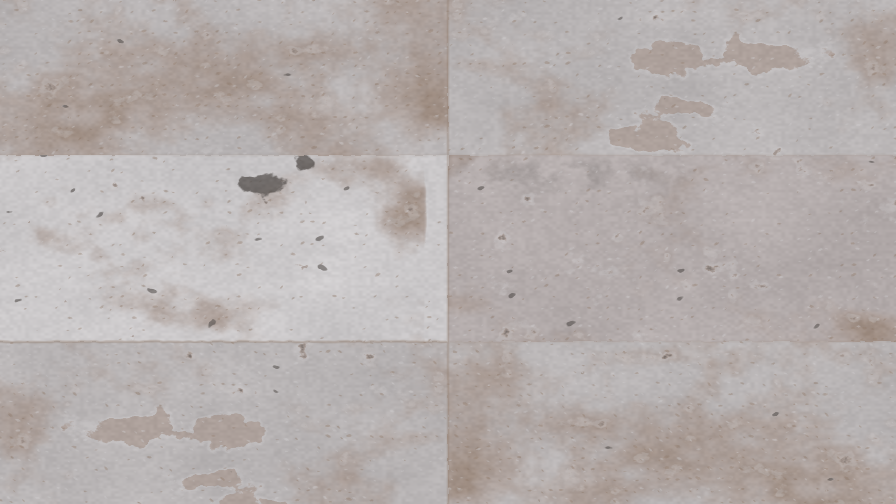
Reproduce this texture procedurally as a Shadertoy shader.

```glsl
// Weathered travertine cladding: two columns by three rows of slabs, hairline joints.
// The bottom row is the top row mirrored; each slab mixes clouded stains from
// fractal noise with hard-edged patches, scattered flecks and dark pits.

const float ASPECT = 16.0 / 9.0;
const vec2 SLAB = vec2(ASPECT * 0.5, 0.37);
const float FIRST_JOINT = 0.322;

const vec3 PALE = vec3(0.79, 0.78, 0.785);
const vec3 STONE = vec3(0.725, 0.71, 0.712);
const vec3 MAUVE = vec3(0.70, 0.67, 0.668);
const vec3 BEIGE = vec3(0.655, 0.595, 0.565);
const vec3 BROWN = vec3(0.56, 0.475, 0.41);
const vec3 PIT = vec3(0.36, 0.34, 0.33);

float hash(vec2 p) {
    return fract(sin(dot(p, vec2(127.1, 311.7))) * 43758.5);
}

float noise(vec2 p) {
    vec2 i = floor(p), f = fract(p);
    f = f * f * (3.0 - 2.0 * f);
    vec2 e = vec2(0.0, 1.0);
    return mix(mix(hash(i), hash(i + e.yx), f.x),
               mix(hash(i + e.xy), hash(i + e.yy), f.x), f.y);
}

float fbm(vec2 p) {
    float sum = 0.0, amp = 0.5;
    for (int i = 0; i < 5; i++) {
        sum += amp * noise(p);
        p = mat2(1.6, 1.2, -1.2, 1.6) * p + 7.3;
        amp *= 0.5;
    }
    return sum;
}

// Soft elliptical bump
float blob(vec2 p, vec2 centre, vec2 radius) {
    vec2 d = (p - centre) / radius;
    return exp(-dot(d, d));
}

// Randomly placed, tilted, ragged ovals; size is the grid spacing
float flecks(vec2 p, float size, float density, float seed, float px) {
    vec2 g = p / size, id = floor(g);
    float pick = hash(id + seed);
    vec2 jitter = vec2(hash(id + seed + 3.1), hash(id + seed + 5.7));
    vec2 d = fract(g) - mix(vec2(0.3), vec2(0.7), jitter);
    float a = (hash(id + seed + 9.2) - 0.3) * 1.2;
    d = mat2(cos(a), -sin(a), sin(a), cos(a)) * d;
    float r = mix(0.07, 0.22, jitter.x * jitter.y);
    float dist = length(d * vec2(0.8, 1.6)) + (noise(g * 9.0) - 0.5) * 0.08;
    float aa = px / size;
    return step(pick, density) * (1.0 - smoothstep(r - aa, r + aa, dist));
}

void mainImage(out vec4 fragColor, in vec2 fragCoord) {
    vec2 p = fragCoord / iResolution.xy * vec2(ASPECT, 1.0);
    float px = 1.0 / iResolution.y;

    // Slab lookup with slightly uneven edges
    vec2 grid = (p - vec2(0.0, FIRST_JOINT) + (noise(p * 80.0) - 0.5) * 0.003) / SLAB;
    vec2 slab = floor(grid);
    slab.x = clamp(slab.x, 0.0, 1.0);
    bool paleBottom = slab.x < 0.5 && p.y < FIRST_JOINT + 0.1;
    vec2 q = p;
    if (slab.y < 0.0) {
        q = vec2(ASPECT - p.x, p.y + 2.0 * SLAB.y);
        slab = vec2(1.0 - slab.x, 1.0);
    }
    bool middle = slab.y < 0.5, right = slab.x > 0.5;

    // Character of each kind of slab
    float cloud = fbm(q * vec2(4.5, 7.0) + slab * 17.0);
    float rough = fbm(q * vec2(22.0, 30.0) + 4.0);
    vec3 base = STONE;
    float stain = 0.0, patches = 0.0, pits = 0.0, smudge = 0.0, pitDensity = 0.03;
    if (middle && !right) {
        base = PALE;
        stain = 0.40 * blob(q, vec2(0.70, 0.65), vec2(0.17, 0.06))
              + 0.36 * blob(q, vec2(0.80, 0.56), vec2(0.06, 0.06))
              + 0.28 * blob(q, vec2(0.38, 0.37), vec2(0.14, 0.04))
              + 0.25 * blob(q, vec2(0.10, 0.52), vec2(0.06, 0.04)) - 0.20;
        stain -= smoothstep(0.84, 0.86, q.x);
        pits = blob(q, vec2(0.51, 0.637), vec2(0.06, 0.022))
             + blob(q, vec2(0.60, 0.675), vec2(0.028, 0.022));
        pitDensity = 0.16;
    } else if (middle) {
        base = MAUVE;
        stain = 0.35 * blob(q, vec2(1.75, 0.35), vec2(0.08, 0.04)) - 0.08;
        smudge = blob(q, vec2(1.12, 0.655), vec2(0.25, 0.035));
    } else if (right) {
        stain = 0.38 * blob(q, vec2(1.75, 0.91), vec2(0.10, 0.11))
              + 0.13 * blob(q, vec2(1.0, 0.85), vec2(0.25, 0.2)) - 0.12;
        patches = blob(q, vec2(1.33, 0.885), vec2(0.07, 0.04))
                + blob(q, vec2(1.51, 0.892), vec2(0.10, 0.028))
                + blob(q, vec2(1.365, 0.79), vec2(0.06, 0.018))
                + blob(q, vec2(1.29, 0.725), vec2(0.10, 0.035));
    } else {
        stain = 0.28 * blob(q, vec2(0.85, 0.79), vec2(0.08, 0.06))
              + 0.24 * blob(q, vec2(0.80, 0.99), vec2(0.12, 0.05))
              + 0.20 * blob(q, vec2(0.25, 0.75), vec2(0.35, 0.07)) - 0.01;
    }

    // Clouded ground, then stains from beige to brown
    vec3 color = base + (fbm(q * vec2(6.0, 9.0) + 31.0) - 0.48) * 0.09;
    float depth = cloud + stain + (rough - 0.48) * 0.45;
    color = mix(color, BEIGE, 0.75 * smoothstep(0.40, 0.74, depth));
    color = mix(color, BROWN, 0.55 * smoothstep(0.66, 0.98, depth));
    color = mix(color, PIT, 0.25 * smudge * smoothstep(0.4, 0.65, rough));

    // Hard-edged worn patches with pale rims
    float edge = patches + (rough - 0.48) * 1.7;
    color = mix(color, PALE, 0.35 * smoothstep(0.3, 0.46, edge));
    color = mix(color, BEIGE, 0.75 * smoothstep(0.5, 0.58, edge));

    // Flecks, pits and fine grain
    float ochre = flecks(q, 0.021, 0.22 + 0.4 * smoothstep(0.4, 0.7, depth), 1.0, px);
    color = mix(color, BROWN, 0.40 * ochre);
    color = mix(color, PALE, 0.45 * flecks(q, 0.019, 0.30, 23.0, px));
    color = mix(color, PIT, 0.65 * flecks(q, 0.055, pitDensity, 47.0, px));
    color = mix(color, PIT, 0.8 * smoothstep(0.52, 0.72, pits + (rough - 0.5) * 1.8));
    color += (noise(q * vec2(130.0, 190.0)) - 0.5) * 0.045;

    // Hairline joints, most visible upright and under the pale slab
    float gapX = abs(p.x - SLAB.x);
    float gapY = abs(fract(grid.y + 0.5) - 0.5) * SLAB.y;
    vec2 line = 1.0 - smoothstep(vec2(0.0), vec2(0.0025 + px), vec2(gapX, gapY));
    color = mix(color, BROWN, max(0.35 * line.x, line.y * (paleBottom ? 0.4 : 0.1)));

    fragColor = vec4(color, 1.0);
}
```
